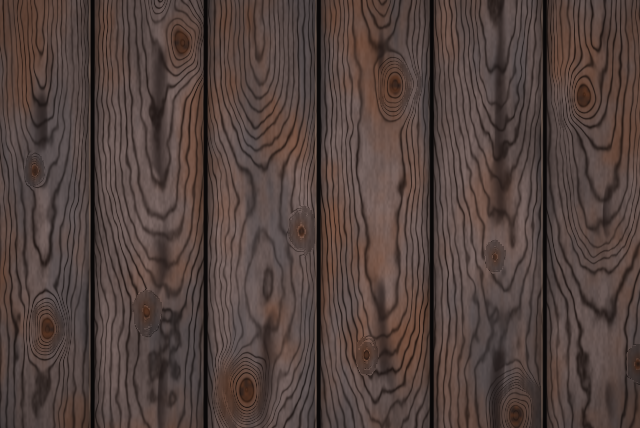
Give the GLSL for this texture, as a WebGL 2 fragment shader.

```glsl
#version 300 es
precision highp float;
// Dark stained wooden wall: six upright planks with seams between them.
// Each plank is a slanted cut through growth rings (arched grain), bent
// around knots, then tinted with fibres, warm patches and dark stains.

uniform vec2 u_resolution;
out vec4 fragColor;

const float PLANK_WIDTH = 0.265;   // in canvas heights
const float FIRST_SEAM = 0.217;
const float RINGS = 24.0;          // growth rings per plank width

const vec3 GROOVE = vec3(0.135, 0.100, 0.090);
const vec3 RIDGE = vec3(0.385, 0.325, 0.312);
const vec3 RUST = vec3(0.46, 0.245, 0.125);
const vec3 SLATE = vec3(0.25, 0.255, 0.28);
const vec3 STAIN = vec3(0.115, 0.085, 0.080);
const vec3 SEAM = vec3(0.035, 0.028, 0.028);
const vec3 EDGE_LIGHT = vec3(0.56, 0.46, 0.40);

float hash(vec2 p) {
    return fract(sin(dot(p, vec2(127.1, 311.7))) * 43758.55);
}

float noise(vec2 p) {
    vec2 i = floor(p), f = fract(p);
    f = f * f * (3.0 - 2.0 * f);
    return mix(mix(hash(i), hash(i + vec2(1, 0)), f.x),
               mix(hash(i + vec2(0, 1)), hash(i + vec2(1, 1)), f.x), f.y);
}

float fbm(vec2 p) {
    float sum = 0.0, amp = 0.5;
    for (int i = 0; i < 4; i++) {
        sum += amp * noise(p);
        p = p * 2.03 + 17.3;
        amp *= 0.5;
    }
    return sum / 0.9375;
}

// Wandering centre line of the arched grain
float heartLine(float id, float y) {
    return 0.57 + 0.07 * sin(id * 2.2) + 0.12 * (noise(vec2(y * 3.0, id * 9.1)) - 0.5);
}

// Ring radius on a cut whose depth grows towards the foot of the plank
float ringRadius(vec2 q, float id, float heart) {
    float depth = 0.08 + 0.42 * (1.0 - q.y) + 0.3 * (noise(vec2(q.y * 3.5, id * 5.7)) - 0.5);
    float wobble = 0.07 * (fbm(vec2(q.x * 5.0, q.y * 7.0) + id * 31.0) - 0.5)
                 + 0.018 * (noise(vec2(q.x * 14.0, q.y * 30.0) + id * 13.0) - 0.5);
    return length(vec2(q.x - heart, depth)) + wobble;
}

// Knot centre (plank units across, canvas units up) for a plank
vec2 knotCentre(float id, float k) {
    float across = 0.6 + 0.25 * sin(id * 2.2 + k * 3.6);
    float up = fract(0.23 + 0.41 * id + 0.26 * id * id + k * 0.37);
    return vec2(across, up);
}

void main() {
    vec2 uv = gl_FragCoord.xy / u_resolution;
    vec2 p = uv * vec2(1.5, 1.0);
    float pixel = 1.0 / u_resolution.y;

    // Plank number and position within it
    float s = (p.x - FIRST_SEAM) / PLANK_WIDTH;
    float id = floor(s) + 1.0;
    vec2 q = vec2(fract(s), p.y);
    vec2 shift = vec2(id * 19.7, id * 7.3);

    // Growth rings, closing around a large and a small knot
    float heart = heartLine(id, q.y);
    float radius = ringRadius(q, id, heart);
    float core = 0.0, halo = 0.0;
    for (float k = 0.0; k < 2.0; k++) {
        float size = mix(1.0, 0.4, k) * (0.75 + 0.4 * hash(vec2(id, k + 3.0)));
        vec2 d = (q - knotCentre(id, k)) * vec2(1.0, 0.6 / PLANK_WIDTH) / size;
        float dist = length(d) + 0.05 * (noise(d * 9.0 + shift) - 0.5);
        radius = mix(radius, 0.85 * dist * size, smoothstep(0.32, 0.07, dist));
        core = max(core, smoothstep(0.085, 0.05, dist));
        halo = max(halo, smoothstep(0.22, 0.04, dist));
    }
    float rings = radius * RINGS + 1.6 * noise(vec2(radius * 9.0, id * 3.7));
    float crisp = 1.0 - smoothstep(0.35, 0.8, fwidth(rings));
    float wave = 0.5 + 0.5 * cos(6.2832 * rings + 0.8 * sin(6.2832 * rings));
    float depth = 0.45 + 0.55 * noise(vec2(rings * 0.6, q.y * 5.0) + shift);
    float grain = mix(0.62, 1.0 - depth * pow(wave, 1.4), crisp);

    // Fine fibres and broad weathering
    float fibre = noise(vec2(p.x * 190.0, p.y * 22.0)) - 0.5;
    float speck = noise(p * vec2(260.0, 110.0)) - 0.5;
    float broad = fbm(vec2(q.x * 3.0, q.y * 4.0) + shift);
    float warm = smoothstep(0.42, 0.78, fbm(vec2(q.x * 2.2, q.y * 5.0) + shift + 40.0));
    warm *= 0.45 + 0.55 * hash(vec2(id, 8.0));
    float cool = smoothstep(0.5, 0.75, fbm(vec2(q.x * 4.0, q.y * 3.0) + shift + 80.0));
    vec3 color = mix(GROOVE, RIDGE, clamp(grain + 0.22 * fibre + 0.16 * speck, 0.0, 1.1));
    color *= 0.76 + 0.46 * broad;
    color = mix(color, RUST * (0.3 + 0.7 * grain), 0.5 * warm);
    color = mix(color, SLATE * (0.4 + 0.6 * grain), 0.35 * cool);

    // Long dark stains on the heart line
    float offset = (q.x - heart) / 0.07;
    float stain = smoothstep(0.58, 0.74, noise(vec2(offset * 0.6, q.y * 7.0) + shift));
    color = mix(color, STAIN, 0.65 * stain * exp(-offset * offset));

    // Knots: rusty halo and dark, mottled core
    color = mix(color, RUST * (0.25 + 0.6 * grain), 0.4 * halo);
    color = mix(color, mix(STAIN, RUST, 0.6 * noise(q * vec2(28.0, 100.0))), 0.75 * core);

    // Rounded plank sides, worn light edge and dark seam
    float side = min(q.x, 1.0 - q.x) * PLANK_WIDTH;
    color *= 0.68 + 0.32 * smoothstep(0.0, 0.03, side);
    float fromRight = (1.0 - q.x) * PLANK_WIDTH;
    float wear = (0.2 + 0.6 * mod(id + 1.0, 2.0)) * (0.4 + 0.6 * noise(vec2(q.y * 24.0, id)));
    float edge = 1.0 - smoothstep(0.001, 0.002 + pixel, abs(fromRight - 0.006));
    color = mix(color, EDGE_LIGHT, 0.75 * wear * edge);
    color = mix(SEAM, color, smoothstep(0.0035 - 0.5 * pixel, 0.0045 + pixel, side));

    // Light falls off towards the corners
    vec2 c = uv - 0.5;
    color *= 1.12 - 0.6 * dot(c, c);
    fragColor = vec4(color, 1.0);
}
```
